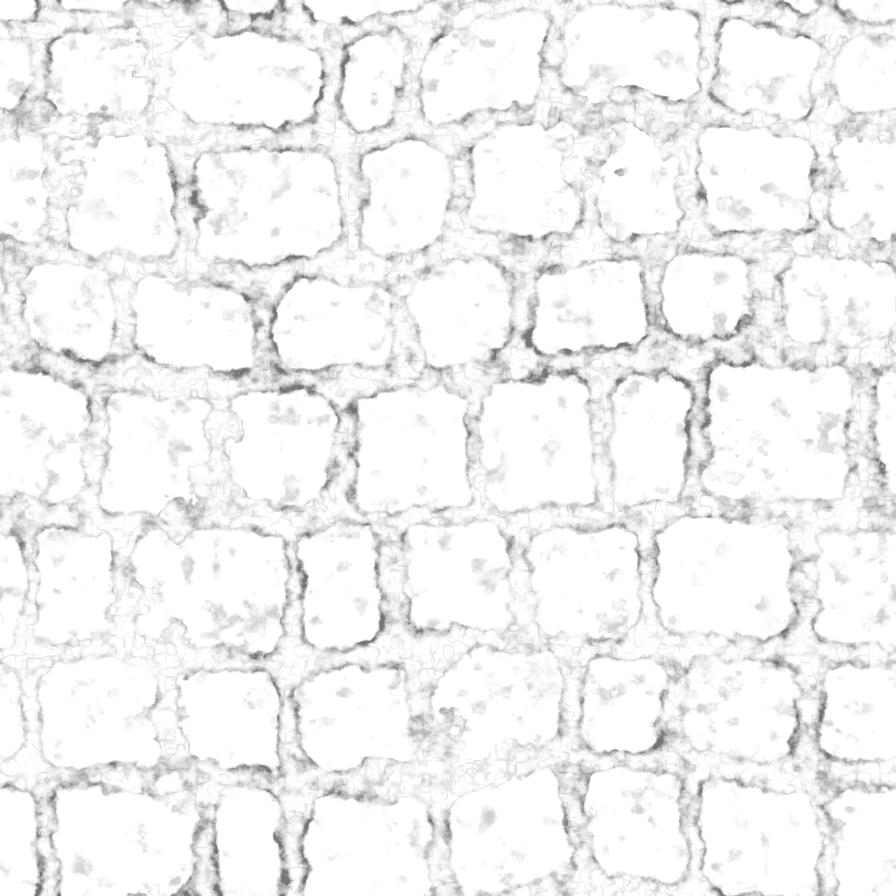
Write a Shadertoy shader that draws this texture map.

```glsl
// Draws a tiling occlusion map of worn cobblestones: white stones, grey gritty joints.

const float GRID = 7.0;            // stones per side of the canvas
const float ROW_JITTER = 0.18;     // shift of row borders, in cells
const float COLUMN_JITTER = 0.38;  // shift of stone borders, in cells
const float JOINT_HALF = 0.0085;   // smallest half width of a joint
const float JOINT_VARY = 0.006;    // random extra half width
const float CORNER = 0.024;        // corner radius of a stone
const float SWAY = 0.050;          // slow wave of the rows
const float BEND = 0.026;          // warp of the outlines
const float CHIP = 0.019;          // fine warp of the outlines
const float FRAY = 0.013;          // very fine roughness of the edge
const float CREVICE_IN = 0.0027;   // crevice falloff towards the stone
const float CREVICE_OUT = 0.0046;  // crevice falloff towards the joint
const float CREVICE_MIN = 0.10;
const float CREVICE_MAX = 0.42;
const float GRIT_DEPTH = 0.14;
const float VEIN_DEPTH = 0.14;
const float PIT_DEPTH = 0.17;
const float WHITE_CUT = 0.018;     // shade below this stays pure white
const float DEEPEST = 0.54;

float hash(vec2 p) {
    return fract(sin(dot(p, vec2(127.1, 311.7))) * 43758.5453);
}

// Value noise that repeats after one canvas
float noise(vec2 uv, float cells) {
    vec2 p = uv * cells;
    vec2 i = floor(p);
    vec2 f = p - i;
    f = f * f * (3.0 - 2.0 * f);
    vec2 a = mod(i, cells) + 0.37 * cells;
    vec2 b = mod(i + 1.0, cells) + 0.37 * cells;
    return mix(mix(hash(a), hash(vec2(b.x, a.y)), f.x),
               mix(hash(vec2(a.x, b.y)), hash(b), f.x), f.y);
}

float fbm(vec2 uv, float cells) {
    float sum = 0.0, weight = 0.533;
    for (int k = 0; k < 4; k++) {
        sum += weight * noise(uv, cells);
        cells *= 2.0;
        weight *= 0.5;
    }
    return sum;
}

// Thin closed curves where the noise crosses its middle
float veins(vec2 uv, float cells) {
    return 1.0 - smoothstep(0.0, 0.17, abs(noise(uv, cells) - 0.5));
}

float roundBox(vec2 p, vec2 halfSize, float radius) {
    vec2 q = abs(p) - halfSize + radius;
    return length(max(q, 0.0)) + min(max(q.x, q.y), 0.0) - radius;
}

// Borders between rows, and between the stones of one row
float rowBorder(float row) {
    return (row + ROW_JITTER * (hash(vec2(mod(row, GRID), 3.7)) - 0.5)) / GRID;
}

float columnBorder(float column, float row, float shift) {
    float h = hash(vec2(mod(column, GRID), mod(row, GRID)) + 11.3);
    return (column + shift + COLUMN_JITTER * (h - 0.5)) / GRID;
}

// Signed distance to the nearest stone, negative inside
float stones(vec2 p) {
    float nearest = 1.0;
    float baseRow = floor(p.y * GRID);
    for (float j = -1.0; j <= 1.0; j++) {
        float row = baseRow + j;
        float shift = hash(vec2(mod(row, GRID), 8.1));
        float baseColumn = floor(p.x * GRID - shift);
        for (float i = -1.0; i <= 1.0; i++) {
            float column = baseColumn + i;
            vec2 id = mod(vec2(column, row), GRID);
            vec2 low = vec2(columnBorder(column, row, shift), rowBorder(row));
            vec2 high = vec2(columnBorder(column + 1.0, row, shift), rowBorder(row + 1.0));
            vec2 vary = vec2(hash(id + 21.5), hash(id + 37.9));
            vec2 halfSize = 0.5 * (high - low) - JOINT_HALF - JOINT_VARY * vary;
            vec2 q = p - 0.5 * (low + high) - 0.008 * (vary.yx - 0.5);
            float tilt = 0.14 * (hash(id + 53.2) - 0.5);
            q += tilt * vec2(-q.y, q.x);
            nearest = min(nearest, roundBox(q, halfSize, CORNER * (0.6 + 0.8 * vary.x)));
        }
    }
    return nearest;
}

void mainImage(out vec4 fragColor, in vec2 fragCoord) {
    vec2 uv = fragCoord / iResolution.xy;

    // Uneven, frayed outlines with a few crumbled patches
    vec2 bend = vec2(noise(uv, 9.0), noise(uv, 8.0)) - 0.5;
    vec2 chip = vec2(fbm(uv, 34.0), fbm(uv, 39.0)) - 0.5;
    vec2 sway = vec2(0.0, SWAY * (noise(uv, 3.0) - 0.5));
    float d = stones(uv + sway + BEND * bend + CHIP * chip);
    d += FRAY * (fbm(uv, 75.0) - 0.5);
    float crumble = smoothstep(0.66, 0.92, noise(uv, 6.0));
    d += 0.04 * crumble * smoothstep(0.40, 0.75, fbm(uv, 30.0));
    float joint = smoothstep(-0.004, 0.003, d);

    // Dark crevice along the stone edge, unbroken but of changing depth
    float grain = smoothstep(0.22, 0.78, fbm(uv, 120.0));
    float patchy = smoothstep(0.38, 0.70, 0.6 * fbm(uv, 10.0) + 0.4 * fbm(uv, 41.0));
    float falloff = d < 0.0 ? CREVICE_IN : CREVICE_OUT * (0.75 + 0.5 * patchy);
    float crevice = exp(-d * d / (falloff * falloff));
    crevice *= mix(CREVICE_MIN, CREVICE_MAX, patchy) * (0.5 + grain) * (1.0 - 0.7 * crumble);

    // Joint filling: small grey clumps and thin veins round pale pebbles
    vec2 rough = uv + 0.35 * CHIP * chip;
    float clump = smoothstep(0.42, 0.68, fbm(uv, 48.0)) * smoothstep(0.15, 0.6, noise(uv, 15.0));
    float vein = max(veins(rough, 84.0), 0.8 * veins(rough, 143.0));
    float grit = GRIT_DEPTH * clump * (0.3 + 1.4 * grain) + VEIN_DEPTH * vein * (0.2 + 0.8 * grain);

    // Faint small pits on the stone faces
    float pits = smoothstep(0.52, 0.72, fbm(rough, 62.0));
    pits *= smoothstep(0.25, 0.70, noise(uv, 31.0)) * (0.3 + 0.9 * grain);

    float shade = crevice + joint * grit + (1.0 - joint) * PIT_DEPTH * pits;
    fragColor = vec4(vec3(1.0 - clamp(shade - WHITE_CUT, 0.0, DEEPEST)), 1.0);
}
```
